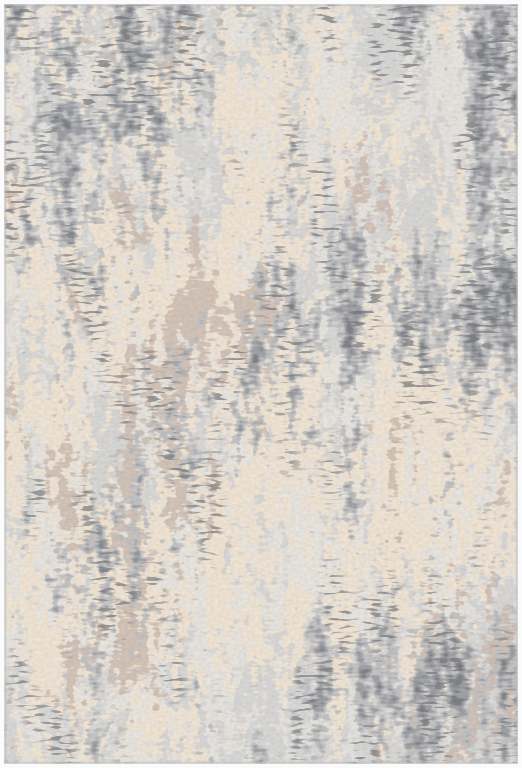
A WebGL 2 fragment shader for this texture:

```glsl
#version 300 es
precision highp float;

// A worn woven rug: cream and pale grey pile under eroded patches of taupe
// and slate. Each layer is a broad region field plus vertically stretched
// gradient noise, cut to a crisp edge; fine rows add weft ticks.

#define CREAM    vec3(0.918, 0.872, 0.812)
#define PALE     vec3(0.826, 0.824, 0.818)
#define IVORY    vec3(0.886, 0.875, 0.858)
#define TAUPE    vec3(0.792, 0.727, 0.684)
#define SILVER   vec3(0.735, 0.737, 0.742)
#define SLATE    vec3(0.600, 0.608, 0.628)
#define CHARCOAL vec3(0.460, 0.465, 0.480)
#define EDGE     0.13    // softness of the patch outlines
#define ROWS     230.0   // weft rows per canvas height
#define MARGIN   0.0055  // white rim around the rug

uniform vec2 u_resolution;
out vec4 fragColor;

// Unit gradient chosen by an integer hash of the lattice cell
vec2 gradientAt(vec2 cell) {
    uvec2 q = uvec2(ivec2(cell)) * uvec2(1597334673u, 3812015801u);
    uint h = (q.x ^ q.y) * 1597334673u;
    h = (h ^ (h >> 15)) * 2246822519u;
    h ^= h >> 13;
    float angle = float(h & 65535u) / 65536.0 * 6.28319;
    return vec2(cos(angle), sin(angle));
}

float gradientNoise(vec2 p) {
    vec2 i = floor(p), f = p - i;
    vec2 u = f * f * f * (f * (f * 6.0 - 15.0) + 10.0);
    vec2 e = vec2(1.0, 0.0);
    float a = dot(gradientAt(i), f);
    float b = dot(gradientAt(i + e.xy), f - e.xy);
    float c = dot(gradientAt(i + e.yx), f - e.yx);
    float d = dot(gradientAt(i + e.xx), f - e.xx);
    return mix(mix(a, b, u.x), mix(c, d, u.x), u.y);
}

// Large soft regions
float region(vec2 p, float seed) {
    p += seed * vec2(7.31, 3.17);
    return gradientNoise(p * vec2(4.5, 3.0)) + 0.6 * gradientNoise(p * vec2(10.0, 6.0));
}

// Erosion: long streaks, ragged blotches, crumbs and weft-wise nicks
float wear(vec2 p, float seed) {
    p += seed * vec2(5.13, 9.71);
    return 1.0 * gradientNoise(p * vec2(24.0, 5.0))
         + 0.9 * gradientNoise(p * vec2(55.0, 20.0))
         + 0.8 * gradientNoise(p * vec2(105.0, 75.0))
         + 0.6 * gradientNoise(p * vec2(65.0, ROWS));
}

float cut(float field) {
    return smoothstep(-EDGE, EDGE, field);
}

void main() {
    vec2 uv = gl_FragCoord.xy / u_resolution;
    vec2 p = gl_FragCoord.xy / u_resolution.y;
    float outward = length((uv - vec2(0.42, 0.43)) * vec2(1.7, 1.5));

    // Ground: cream gathers in the middle, pale grey outside, ivory flecks
    float creamField = 0.62 - 0.85 * outward + 0.9 * region(p, 1.0) + wear(p, 1.0);
    vec3 color = mix(PALE, CREAM, cut(creamField));
    color = mix(color, IVORY, 0.9 * cut(wear(p, 2.0) - 0.22));

    // Taupe: one large central patch and scattered rubbed areas
    vec2 heart = (uv - vec2(0.45, 0.57)) / vec2(0.22, 0.10);
    float taupeField = 0.95 * exp(-dot(heart, heart)) - 0.68
                     + 1.1 * region(p, 3.0) + 0.9 * wear(p, 3.0);
    color = mix(color, TAUPE, 0.85 * cut(taupeField));

    // Slate: silver fringes around darker cores, towards the sides and top
    float ashField = 0.72 * outward - 0.98 + 0.15 * uv.y
                   + 1.4 * region(p, 4.0) + wear(p, 4.0);
    color = mix(color, SILVER, 0.9 * cut(ashField));
    color = mix(color, SLATE, 0.9 * smoothstep(0.22, 0.58, ashField));
    color = mix(color, CHARCOAL, 0.75 * smoothstep(0.65, 1.05, ashField));

    // Weft ticks: short dark dashes gathered in vertical bands
    float dash = smoothstep(0.10, 0.32, gradientNoise(p * vec2(48.0, ROWS) + 31.0));
    float band = gradientNoise(p * vec2(20.0, 7.0) + 53.0) + 0.5 * region(p, 4.0);
    band = smoothstep(0.02, 0.35, band + 0.22 * outward - 0.12);
    color = mix(color, CHARCOAL, 0.7 * dash * band);

    // Pile grain
    float grain = gradientNoise(p * vec2(190.0, ROWS) + 17.0);
    color *= 1.0 + 0.05 * grain;

    // Hem and rim
    vec2 halfSize = 0.5 * vec2(u_resolution.x / u_resolution.y, 1.0);
    vec2 inset = halfSize - abs(p - halfSize);
    float rim = min(inset.x, inset.y) - MARGIN;
    color = mix(color, SILVER, 0.6 * (1.0 - smoothstep(0.001, 0.004, rim)));
    color = mix(vec3(0.985), color, smoothstep(-0.001, 0.001, rim));

    fragColor = vec4(color, 1.0);
}
```
